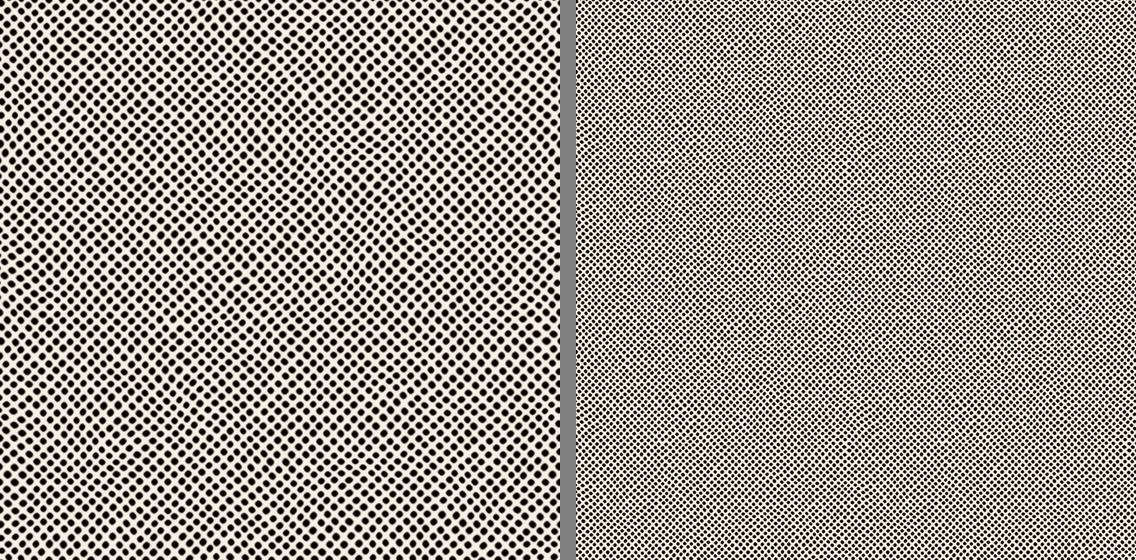
Left, the tile; right, the same tile 2 across and 2 down.
Reproduce this pattern procedurally as a Shadertoy shader.

```glsl
// Halftone-like screen of soft, rounded black dots on cream paper.
// Dots sit on a 45 degree lattice, 40 x 40 pairs per tile. A wrapping noise
// warp bends the lattice, so dots shrink where they crowd; each also jitters.

const float REPEATS = 40.0;

float hash(vec2 p) {
    return fract(sin(dot(p, vec2(127.1, 311.7))) * 43758.5453);
}

// Value noise over the unit tile, wrapping after a whole number of cells
float wrapNoise(vec2 uv, float cells, float seed) {
    vec2 p = uv * cells;
    vec2 i = floor(p);
    vec2 f = fract(p);
    f = f * f * (3.0 - 2.0 * f);
    vec2 a = mod(i, cells) + seed;
    vec2 b = mod(i + 1.0, cells) + seed;
    return mix(mix(hash(a), hash(vec2(b.x, a.y)), f.x),
               mix(hash(vec2(a.x, b.y)), hash(b), f.x), f.y);
}

// Signed two-component noise for bending the lattice
vec2 bend(vec2 uv, float cells) {
    return vec2(wrapNoise(uv, cells, 3.0), wrapNoise(uv, cells, 31.0)) - 0.5;
}

// Distance to one dot, in units of the diagonal spacing
float dotDistance(vec2 q, vec2 site) {
    vec2 id = mod(0.5 * vec2(site.x + site.y, site.x - site.y), REPEATS);
    vec2 jitter = vec2(hash(id + 5.3), hash(id + 17.9)) - 0.5;
    vec2 d = abs(q - site - 0.12 * jitter);

    // Uneven size and stretch
    float size = 1.0 + 0.09 * (hash(id + 41.7) - 0.5);
    float stretch = 1.0 + 0.1 * (hash(id + 73.1) - 0.5);
    d *= vec2(stretch, 1.0 / stretch) / size;

    // Superellipse: a disc with slightly flattened diagonal sides
    d = pow(d + 1e-5, vec2(2.6));
    return pow(d.x + d.y, 1.0 / 2.6);
}

void mainImage(out vec4 fragColor, in vec2 fragCoord) {
    vec2 uv = fragCoord / iResolution.xy;
    vec2 p = uv * REPEATS - vec2(0.45, 0.1);
    p += 0.35 * bend(uv, 10.0) + 0.2 * bend(uv, 20.0);

    // Turn to the diagonal lattice and find the nearest dot
    vec2 q = vec2(p.x + p.y, p.x - p.y);
    vec2 nearest = floor(q + 0.5);
    float dist = 1.0;
    for (int y = -1; y <= 1; y++) {
        for (int x = -1; x <= 1; x++) {
            dist = min(dist, dotDistance(q, nearest + vec2(x, y)));
        }
    }

    // Blurred ink edge, with a warm tint that only black absorbs
    float tone = mix(-0.01, 0.942, smoothstep(0.207, 0.452, dist));
    vec3 color = tone + vec3(0.03, 0.0, -0.035);
    fragColor = vec4(clamp(color, 0.0, 1.0), 1.0);
}
```
